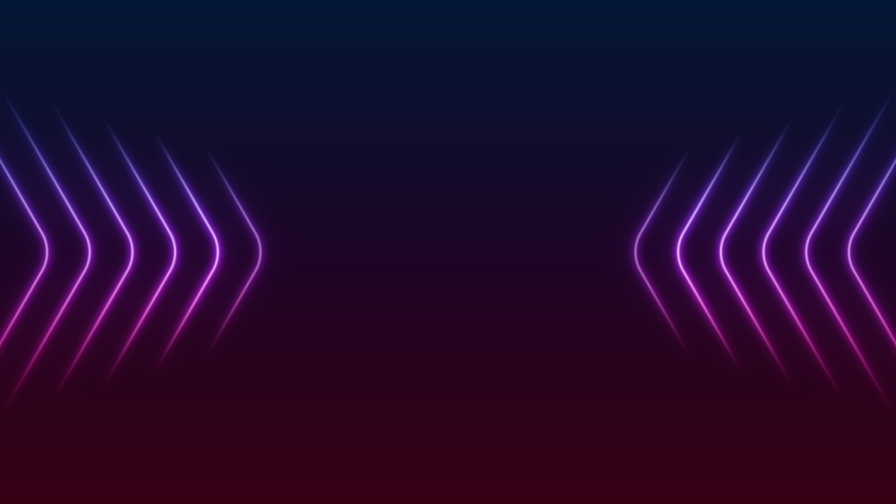
Give the GLSL for this background, as a WebGL 2 fragment shader.

```glsl
#version 300 es
precision highp float;

#define CHEVRONS 6
#define INNER_TIP 0.372
#define SPACING 0.0847
#define BEND_RADIUS 0.075
#define INNER_REACH 0.222
#define REACH_STEP 0.029
#define CORE_WIDTH 0.0027
#define GLOW_WIDTH 0.011
#define HALO_WIDTH 0.034

uniform vec2 u_resolution;
out vec4 fragColor;

// Blend three colours from bottom (-1) through middle (0) to top (1).
vec3 verticalRamp(vec3 bottom, vec3 middle, vec3 top, float t) {
    return t < 0.0 ? mix(middle, bottom, -t) : mix(middle, top, t);
}

// Signed distance to a chevron with a rounded tip at the origin, opening along +x.
float chevronDistance(vec2 p) {
    const vec2 armNormal = vec2(-0.866, 0.5);
    vec2 q = vec2(p.x - BEND_RADIUS, abs(p.y));
    bool onBend = q.y < -q.x * 0.577;
    return (onBend ? length(q) : dot(q, armNormal)) - BEND_RADIUS;
}

float bell(float d, float width) {
    float t = d / width;
    return exp(-t * t);
}

void main() {
    vec2 p = (gl_FragCoord.xy - 0.5 * u_resolution) / u_resolution.y;
    float height = abs(p.y);

    // Night gradient
    vec3 color = verticalRamp(vec3(0.216, 0.0, 0.08), vec3(0.11, 0.018, 0.145),
                              vec3(0.01, 0.088, 0.21), 2.0 * p.y);

    // Neon tints along the arms
    float tint = clamp(p.y / 0.25, -1.0, 1.0);
    vec3 glowColor = verticalRamp(vec3(0.62, 0.0, 0.42), vec3(0.58, 0.08, 0.85),
                                  vec3(0.16, 0.16, 0.68), tint);
    vec3 coreColor = verticalRamp(vec3(0.85, 0.12, 0.66), vec3(0.96, 0.76, 1.0),
                                  vec3(0.52, 0.56, 0.88), tint);
    float coreWidth = max(CORE_WIDTH, 0.6 / u_resolution.y);

    // Mirrored rows of chevrons, longer towards the sides
    for (int i = 0; i < CHEVRONS; i++) {
        float n = float(i);
        float d = chevronDistance(vec2(abs(p.x) - INNER_TIP - n * SPACING, p.y));
        float reach = INNER_REACH + n * REACH_STEP;
        float fade = 1.0 - smoothstep(0.25 * reach, reach, height);
        float power = i == 0 ? 0.55 : 1.0 - 0.06 * (n - 1.0);
        float light = fade * power;

        color += glowColor * light * (0.55 * bell(d, GLOW_WIDTH) + 0.13 * bell(d, HALO_WIDTH));
        color = mix(color, coreColor, 0.95 * light * bell(d, coreWidth));
    }

    fragColor = vec4(min(color, 1.0), 1.0);
}
```
